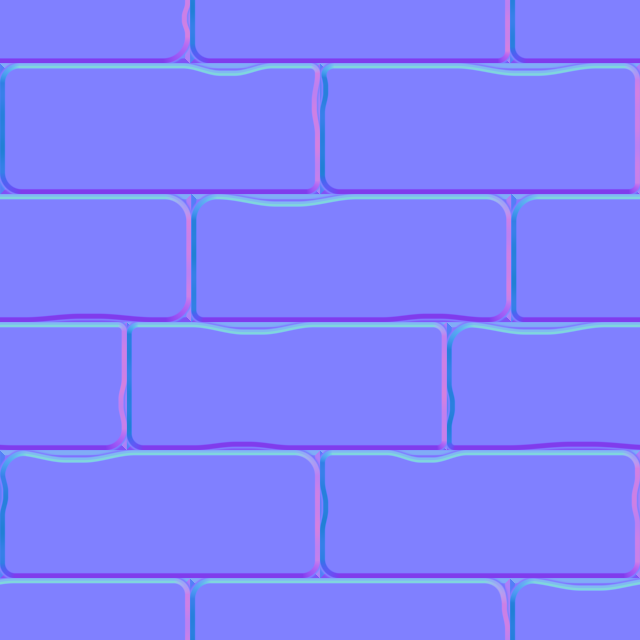
Reproduce this texture map procedurally as a Shadertoy shader.

```glsl
// Tangent-space normal map of a worn brick wall: five courses of two bricks with thin joints.

const float COURSES = 5.0;
const float BRICKS_PER_COURSE = 2.0;
const vec2 HALF_BRICK = vec2(0.25, 0.1);
const float BEVEL = 0.0078;      // width of the sloped rim of a brick
const float FIRST_JOINT = 0.0965; // height of the lowest bed joint

float hash(vec2 cell, float seed) {
    return fract(sin(dot(cell, vec2(127.1, 311.7)) + seed * 74.7) * 4375.85);
}

// Horizontal start of the bricks in each course, counted upward
float courseShift(int course) {
    float shifts[5] = float[5](0.0, 0.198, 0.299, 0.0, 0.297);
    return shifts[course];
}

// Layered sines, roughly -1 to 1
float ripple(float t, float phase) {
    return 0.6 * sin(t * 47.0 + phase) + 0.4 * sin(t * 113.0 + phase * 2.3);
}

// One shallow chip somewhere along an edge; t runs from -1 to 1
float chip(float t, vec2 brick, float seed) {
    float center = mix(-0.65, 0.65, hash(brick, seed));
    float halfWidth = mix(0.25, 0.45, hash(brick, seed + 1.0));
    float present = step(0.48, hash(brick, seed + 2.0));
    return present * (1.0 - smoothstep(0.15, 1.0, abs(t - center) / halfWidth));
}

// Rim coverage for a signed distance that is negative inside the brick
float rim(float dist, float soft) {
    return smoothstep(-BEVEL - soft, -BEVEL + soft, dist)
         * (1.0 - smoothstep(-soft, soft, dist));
}

// Steepness of the rim: gentle lip on top edges, even slope elsewhere
float steepness(vec2 outward, float dist, float along, float phase) {
    float innerPart = 1.0 - smoothstep(-0.65 * BEVEL, -0.35 * BEVEL, dist);
    float bed = outward.y > 0.0 ? mix(0.46, 0.68, innerPart) : 0.53;
    float head = (outward.x > 0.0 ? 0.58 : 0.66) + 0.1 * ripple(along, phase);
    return mix(bed, head, outward.x * outward.x);
}

// Horizontal part of the surface normal; p is measured from the brick center
vec2 brickSlope(vec2 p, vec2 brick, float soft) {
    vec2 side = vec2(p.x < 0.0 ? -1.0 : 1.0, p.y < 0.0 ? -1.0 : 1.0);
    vec2 along = p / HALF_BRICK;
    float phase = 6.28 * hash(brick, 3.0 + side.x);

    // Chips and bowed ends pull each edge inward
    float bedDepth = side.y > 0.0 ? 0.0115 : 0.0055;
    vec2 inset = vec2(0.005 * chip(along.y, brick, 11.0 + 4.0 * side.x),
                      bedDepth * chip(along.x, brick, 31.0 + 4.0 * side.y));

    // Rounded outline, with its own radius at every corner
    float cornerHash = hash(brick, 51.0 + side.x + 3.0 * side.y);
    float radius = mix(0.012, 0.043, cornerHash);
    vec2 corner = max(abs(p) - HALF_BRICK + inset + radius, 0.0);
    float reach = length(corner);
    vec2 outward = side * corner / max(reach, 0.00001);
    float dist = reach - radius;

    float cornerFade = 1.0 - 0.6 * abs(outward.x * outward.y);
    vec2 slope = outward * rim(dist, soft) * cornerFade
               * steepness(outward, dist, p.y, phase);

    // Faint square edge left in the mortar beyond chips and corners
    vec2 edge = abs(p) - HALF_BRICK;
    vec2 axis = edge.x > edge.y ? vec2(side.x, 0.0) : vec2(0.0, side.y);
    float mortar = smoothstep(0.0, 0.5 * BEVEL, dist);
    float edgeDist = max(edge.x, edge.y);
    slope += 0.36 * mortar * axis * rim(edgeDist, soft);

    // Slight hollow just outside a worn edge
    float hollow = smoothstep(0.0, 0.002, dist) * (1.0 - smoothstep(0.002, 0.006, dist));
    return slope - 0.12 * hollow * outward;
}

void mainImage(out vec4 fragColor, in vec2 fragCoord) {
    vec2 uv = fragCoord / iResolution.xy;
    float soft = max(0.0014, 0.7 / iResolution.y);

    // The uppermost bed joint sits a little high
    float y = uv.y - 0.0045 * (1.0 - smoothstep(0.0, 0.15, abs(uv.y - 0.9)));

    // Brick cell and local position
    float v = (y - FIRST_JOINT) * COURSES;
    float course = mod(floor(v), COURSES);
    float u = (uv.x - courseShift(int(course))) * BRICKS_PER_COURSE;
    vec2 brick = vec2(mod(floor(u), BRICKS_PER_COURSE), course);
    vec2 p = (fract(vec2(u, v)) - 0.5) * 2.0 * HALF_BRICK;

    // Encode the unit normal as colour
    vec2 slope = brickSlope(p, brick + 1.0, soft);
    vec3 normal = vec3(slope, sqrt(max(1.0 - dot(slope, slope), 0.0)));
    fragColor = vec4(0.5 + 0.5 * normal, 1.0);
}
```
